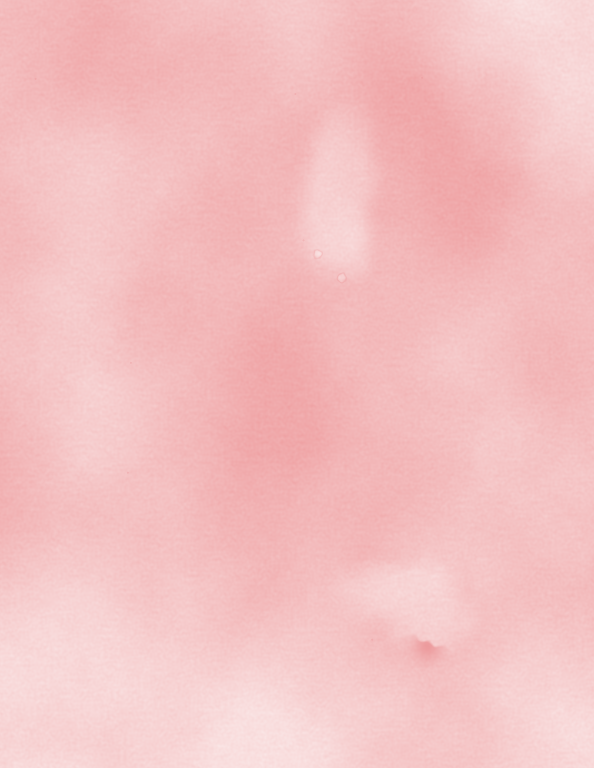
Write a Shadertoy shader that draws this texture.

```glsl
// Pink watercolour wash on fine paper: broad soft pools of pigment with
// warped edges, clouded by gradient noise, plus a dried stain, two tiny
// blooms, sparse specks and a faint woven grain. Unit: canvas height.

const vec3 PALE_PINK = vec3(0.978, 0.885, 0.885);
const vec3 DEEP_PINK = vec3(0.943, 0.672, 0.678);
const vec3 STAIN_RED = vec3(0.915, 0.550, 0.560);
const float BASE_PIGMENT = 0.74;
const float CLOUD_SCALE = 4.2;
const float CLOUD_AMOUNT = 0.50;
const float WARP_AMOUNT = 0.05;
const float GRAIN_SCALE = 230.0;
const float GRAIN_AMOUNT = 0.17;
const float WEAVE_AMOUNT = 0.11;
const float SPECK_CELLS = 14.0;

vec2 hash2(vec2 p) {
    vec3 q = fract(vec3(p.xyx) * vec3(0.1031, 0.1030, 0.0973));
    q += dot(q, q.yzx + 33.33);
    return fract((q.xx + q.yz) * q.zy);
}

float cornerSlope(vec2 cell, vec2 offset) {
    return dot(hash2(cell) * 2.0 - 1.0, offset);
}

// Gradient noise, centred on zero
float gradientNoise(vec2 p) {
    vec2 i = floor(p), f = fract(p);
    vec2 u = f * f * f * (f * (f * 6.0 - 15.0) + 10.0);
    vec2 e = vec2(1.0, 0.0);
    float low = mix(cornerSlope(i, f), cornerSlope(i + e, f - e), u.x);
    float high = mix(cornerSlope(i + e.yx, f - e.yx),
                     cornerSlope(i + 1.0, f - 1.0), u.x);
    return mix(low, high, u.y);
}

float clouds(vec2 p) {
    float sum = 0.0, gain = 1.0;
    for (int octave = 0; octave < 5; octave++) {
        sum += gain * gradientNoise(p);
        p = mat2(1.6, 1.2, -1.2, 1.6) * p + 17.3;
        gain *= 0.45;
    }
    return sum;
}

// Soft elliptical pool, one at its centre
float pool(vec2 p, vec2 center, vec2 radii) {
    vec2 q = (p - center) / radii;
    return exp(-dot(q, q));
}

// Pool with a flatter body and a firmer rim
float firmPool(vec2 p, vec2 center, vec2 radii) {
    return 1.0 - smoothstep(0.45, 1.25, length((p - center) / radii));
}

float washPigment(vec2 p) {
    vec2 warp = vec2(clouds(p * 6.0 + 3.1), clouds(p * 6.0 + 41.7));
    vec2 w = p + WARP_AMOUNT * warp;
    float pigment = BASE_PIGMENT + CLOUD_AMOUNT * clouds(p * CLOUD_SCALE + 8.0);

    // Diluted areas
    pigment -= 0.52 * smoothstep(0.40, 0.06, w.y + 0.08 * w.x);
    pigment -= 0.62 * firmPool(w, vec2(0.82, 0.96), vec2(0.24, 0.23));
    pigment -= 0.42 * firmPool(w, vec2(0.445, 0.75), vec2(0.060, 0.098));
    pigment -= 0.38 * firmPool(w, vec2(0.535, 0.217), vec2(0.074, 0.046));
    pigment -= 0.28 * pool(w, vec2(0.76, 0.40), vec2(0.16, 0.09));
    pigment -= 0.22 * pool(w, vec2(0.11, 0.47), vec2(0.08, 0.08));
    pigment -= 0.20 * pool(w, vec2(0.12, 0.80), vec2(0.14, 0.09));

    // Concentrated areas
    pigment += 0.20 * pool(w, vec2(0.60, 0.79), vec2(0.10, 0.13));
    pigment += 0.16 * pool(w, vec2(0.48, 0.40), vec2(0.24, 0.13));
    pigment += 0.28 * pool(w, vec2(0.55, 0.08), vec2(0.10, 0.16));
    return clamp(pigment, 0.06, 1.05);
}

// Dried tongue: crisp ragged upper edge, fading downwards
float driedStain(vec2 p) {
    vec2 q = p - vec2(0.553, 0.166);
    float ragged = 0.010 * gradientNoise(p * 75.0) - 0.35 * q.x;
    float below = smoothstep(0.003, -0.003, q.y - ragged);
    return below * pool(q, vec2(0.004, -0.006), vec2(0.019, 0.019));
}

// Pale drop with a slightly darker rim
float bloom(vec2 p, vec2 center) {
    float d = length(p - center) + 0.003 * gradientNoise(p * 160.0);
    float rim = smoothstep(0.002, 0.0, abs(d - 0.0058));
    return 0.22 * rim - 0.32 * smoothstep(0.006, 0.002, d);
}

float specks(vec2 p) {
    vec2 cell = floor(p * SPECK_CELLS);
    vec2 seed = hash2(cell + 71.0);
    vec2 q = fract(p * SPECK_CELLS) - 0.2 - 0.6 * hash2(cell + 5.0);
    return step(0.94, seed.x) * smoothstep(0.028, 0.008, length(q));
}

void mainImage(out vec4 fragColor, in vec2 fragCoord) {
    vec2 p = fragCoord / iResolution.y;
    float pigment = washPigment(p);
    for (int i = 0; i < 2; i++)
        pigment += bloom(p, vec2(0.414, 0.669) + float(i) * vec2(0.031, -0.031));

    // Paper tooth and horizontal weave
    pigment += GRAIN_AMOUNT * gradientNoise(p * GRAIN_SCALE);
    pigment += WEAVE_AMOUNT * gradientNoise(p * vec2(60.0, 190.0) + 9.0);

    vec3 color = mix(PALE_PINK, DEEP_PINK, pigment);
    color = mix(color, STAIN_RED, 0.75 * driedStain(p) + 0.3 * specks(p));
    fragColor = vec4(color, 1.0);
}
```
